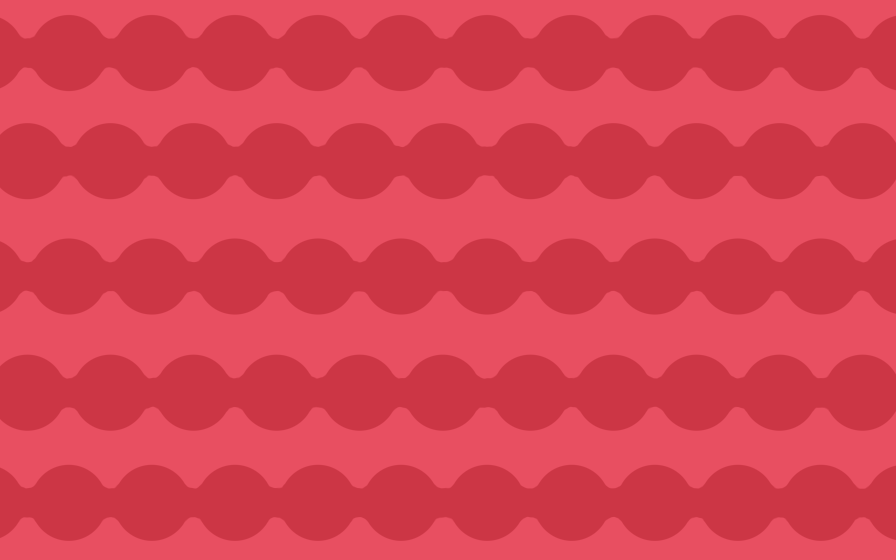
This pattern is drawn by a Shadertoy shader. Its source:

```glsl
// Five staggered rows of dark red beads joined by narrow necks on a coral ground.

// Lengths are fractions of the canvas height.
const vec3 GROUND = vec3(0.91, 0.31, 0.38);
const vec3 BEAD = vec3(0.80, 0.21, 0.27);
const float PI = 3.14159;
const float BEAD_PITCH = 0.1483;
const float BEAD_RADIUS = 0.0679;
const float NECK_HALF = 0.0258;
const float NECK_BLEND = 0.0104;
const float ROW_PITCH = 0.2008;
const float FIRST_ROW = 0.1021;
const float ROW_SWAY = 0.0059;     // uneven spacing of the rows
const float ROW_LIFT = 0.0025;
const float EVEN_START = 0.1229;
const float ODD_START = 0.0490;
const float SEAM_SHIFT = 0.0083;   // extra gap near the middle columns
const vec2 SEAM = vec2(0.771, 0.927);
const float WEAR_SCALE = 130.0;
const float WEAR_DEPTH = 0.0016;

vec2 hashGradient(vec2 cell) {
    float a = fract(sin(dot(cell, vec2(127.1, 311.7))) * 43758.5);
    return vec2(cos(2.0 * PI * a), sin(2.0 * PI * a));
}

float gradientNoise(vec2 p) {
    vec2 i = floor(p), f = fract(p);
    vec2 u = f * f * (3.0 - 2.0 * f);
    vec2 e = vec2(1.0, 0.0);
    float a = dot(hashGradient(i), f);
    float b = dot(hashGradient(i + e.xy), f - e.xy);
    float c = dot(hashGradient(i + e.yx), f - e.yx);
    float d = dot(hashGradient(i + e.xx), f - e.xx);
    return mix(mix(a, b, u.x), mix(c, d, u.x), u.y);
}

float smoothUnion(float a, float b, float k) {
    float h = max(k - abs(a - b), 0.0) / k;
    return min(a, b) - 0.25 * k * h * h;
}

float rowHeight(float row) {
    return FIRST_ROW + row * ROW_PITCH
         - ROW_SWAY * sin(0.5 * PI * row) + ROW_LIFT * sin(0.25 * PI * row);
}

// Signed distance to the nearest bead of the row
float beadDistance(vec2 p, float start) {
    float nearest = round((p.x - start) / BEAD_PITCH);
    float d = 1e3;
    for (int i = -1; i <= 1; i++) {
        float x = start + (nearest + float(i)) * BEAD_PITCH;
        x += SEAM_SHIFT * smoothstep(SEAM.x, SEAM.y, x);
        d = min(d, length(p - vec2(x, 0.0)) - BEAD_RADIUS);
    }
    return d;
}

void mainImage(out vec4 fragColor, in vec2 fragCoord) {
    vec2 p = fragCoord / iResolution.y;

    // Row layout
    float row = clamp(round((p.y - FIRST_ROW) / ROW_PITCH), 0.0, 4.0);
    float start = mix(EVEN_START, ODD_START, mod(row, 2.0));
    vec2 q = vec2(p.x, p.y - rowHeight(row));

    // Beads and necks with filleted joins
    float neck = abs(q.y) - NECK_HALF;
    float d = smoothUnion(beadDistance(q, start), neck, NECK_BLEND);

    // Slight roughness confined to the necks
    float nearNeck = 1.0 - smoothstep(0.0, 0.5 * NECK_HALF, neck);
    d += WEAR_DEPTH * nearNeck * gradientNoise(p * WEAR_SCALE);

    float edge = 0.75 / iResolution.y;
    fragColor = vec4(mix(BEAD, GROUND, smoothstep(-edge, edge, d)), 1.0);
}
```
